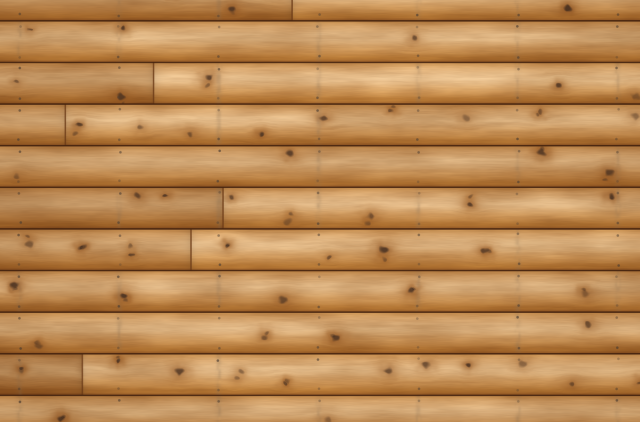
This texture is drawn by a WebGL 2 fragment shader. Its source:

```glsl
#version 300 es
precision highp float;
// Horizontal rounded log siding of honey pine with knots, nails and butt joints.
uniform vec2 u_resolution;
out vec4 fragColor;

const float ROWS = 10.14;       // boards per canvas height
const float NAIL_STEP = 2.395;  // nail spacing in board heights

// Joint position per board in board heights from the left; negative means none.
const float JOINTS[11] = float[11](7.02, -1.0, 3.69, 1.57, -1.0, 5.36,
                                   4.59, -1.0, -1.0, 1.98, -1.0);

float hash(vec2 p) {
  vec3 q = fract(vec3(p.xyx) * vec3(0.1031, 0.1030, 0.0973));
  q += dot(q, q.yzx + 33.33);
  return fract((q.x + q.y) * q.z);
}

float noise(vec2 p) {
  vec2 i = floor(p), f = fract(p);
  f = f * f * (3.0 - 2.0 * f);
  return mix(mix(hash(i), hash(i + vec2(1, 0)), f.x),
             mix(hash(i + vec2(0, 1)), hash(i + vec2(1, 1)), f.x), f.y);
}

float fbm(vec2 p) {
  float sum = 0.0, amp = 0.5;
  for (int i = 0; i < 4; i++) {
    sum += amp * noise(p);
    p = p * 2.03 + 17.0;
    amp *= 0.5;
  }
  return sum;
}

// Rounded face of a board: f runs from its upper edge (0) to its lower edge (1).
vec3 boardShade(float f) {
  vec3 c = mix(vec3(0.72, 0.51, 0.28), vec3(0.79, 0.60, 0.39), smoothstep(0.0, 0.16, f));
  c = mix(c, vec3(0.83, 0.67, 0.48), smoothstep(0.1, 0.36, f));
  c = mix(c, vec3(0.75, 0.54, 0.31), smoothstep(0.4, 0.74, f));
  c = mix(c, vec3(0.65, 0.42, 0.18), smoothstep(0.68, 0.92, f));
  return mix(c, vec3(0.55, 0.33, 0.14), smoothstep(0.91, 1.0, f));
}

// Knots of one board: x = dark core, y = soft rim, z = stained halo, w = grain bend.
vec4 knots(vec2 p, float seed) {
  vec4 k = vec4(0.0);
  float cell = floor(p.x / 1.2);
  vec2 wobble = vec2(noise(p * 8.0 + seed), noise(p * 8.0 + seed + 31.0)) - 0.5;
  for (float i = -1.0; i <= 1.0; i++) {
    vec2 id = vec2(cell + i + 40.0, seed);
    if (hash(id) > 0.38) continue;
    vec2 center = vec2((cell + i + 0.15 + 0.7 * hash(id + 3.7)) * 1.2,
                       0.14 + 0.7 * hash(id + 8.1));
    float radius = mix(0.05, 0.115, hash(id + 5.3));
    vec2 d = (p - center) * vec2(0.9, 1.1) + 0.08 * wobble;
    float dist = length(d);
    float strength = 0.4 + 0.6 * hash(id + 9.9);
    // A companion knot and a smudge sit beside some of the knots.
    vec2 offset = vec2(0.2, 0.5) * (vec2(hash(id + 1.9), hash(id + 2.8)) - 0.5);
    float twin = length(d - offset);
    float twinOn = step(0.4, hash(id + 6.6));
    k.x += strength * (1.0 - smoothstep(radius * 0.3, radius * 1.1, dist));
    k.x += twinOn * 0.5 * (1.0 - smoothstep(0.015, 0.075, twin));
    k.y += strength * exp(-dist * dist / (radius * radius * 2.0));
    k.z += strength * exp(-dist * dist / (radius * radius * 8.0));
    k.z += twinOn * 0.7 * exp(-twin * twin * 45.0);
    k.w += d.y * exp(-dist * dist * 12.0);
  }
  return k;
}

void main() {
  float px = ROWS / u_resolution.y;
  float x = gl_FragCoord.x * px;
  float r = ROWS - gl_FragCoord.y * px + 0.499;
  float row = floor(r), f = fract(r);
  float joint = JOINTS[clamp(int(row), 0, 10)];
  float seed = row * 7.0 + step(joint, x) * 3.0 + 11.0;
  vec2 p = vec2(x, f);

  // Board tone, broad stains and fine lengthwise grain
  vec3 color = boardShade(f);
  color *= 1.0 + vec3(0.08, 0.11, 0.15) * (hash(vec2(seed, 2.0)) - 0.5);
  if (x < joint) color *= vec3(0.93, 0.90, 0.86);
  vec4 k = knots(p, seed);
  float y = f - k.w * 0.7;
  float stain = fbm(vec2(x * 0.6, y * 2.2) + seed * 13.0) - 0.47;
  float blotch = noise(vec2(x * 1.3, f * 1.6) + seed * 3.0) - 0.5;
  float grain = fbm(vec2(x * 0.9, y * 15.0) + seed * 5.0) - 0.47;
  float fiber = noise(vec2(x * 5.0, f * 50.0) + seed) - 0.5;
  color *= 1.0 + vec3(0.24, 0.33, 0.46) * stain + vec3(0.06, 0.09, 0.13) * blotch
         + vec3(0.10, 0.15, 0.21) * grain + 0.03 * fiber;

  // Knots fade from a grey-brown core into an amber halo
  color = mix(color, vec3(0.60, 0.36, 0.14), clamp(k.z * 0.5, 0.0, 0.55));
  color = mix(color, vec3(0.50, 0.29, 0.13), clamp(k.y * 0.4, 0.0, 0.5));
  color = mix(color, vec3(0.26, 0.18, 0.13), clamp(k.x * 0.85, 0.0, 0.82));

  // Nail columns: faint grey weathering and two small heads per board
  float column = floor((x - 0.47) / NAIL_STEP + 0.5);
  float nx = x - 0.47 - column * NAIL_STEP;
  float wear = step(0.5, hash(vec2(column + 9.0, row))) * noise(vec2(x * 14.0, f * 9.0 + row));
  color = mix(color, vec3(0.52, 0.43, 0.33), 0.28 * wear * exp(-nx * nx * 220.0));
  for (float i = 0.0; i < 2.0; i++) {
    vec2 jitter = vec2(hash(vec2(column, seed + i)), hash(vec2(seed + i, column))) - 0.5;
    float d = length(vec2(nx, f - mix(0.14, 0.86, i)) - jitter * vec2(0.06, 0.05));
    float fade = 0.3 + 0.4 * hash(vec2(column + 3.0, seed + i * 5.0));
    color = mix(color, vec3(0.31, 0.25, 0.20), fade * (1.0 - smoothstep(0.012, 0.024 + px, d)));
  }

  // Butt joint and the thin shadow gap between boards
  float gap = abs(x - joint);
  color *= 1.0 - 0.1 * exp(-gap * 12.0);
  color = mix(color, vec3(0.42, 0.23, 0.09), 0.75 * (1.0 - smoothstep(0.003, 0.01 + px, gap)));
  float seam = min(f, 1.0 - f);
  color = mix(color, vec3(0.27, 0.14, 0.06), 0.9 * (1.0 - smoothstep(0.003, 0.009 + px, seam)));

  // Gentle falloff toward the borders
  vec2 side = gl_FragCoord.xy / u_resolution - 0.5;
  color *= 1.035 - vec3(0.24, 0.32, 0.44) * dot(side * side, vec2(1.0, 0.6));
  fragColor = vec4(clamp(color, 0.0, 1.0), 1.0);
}
```
